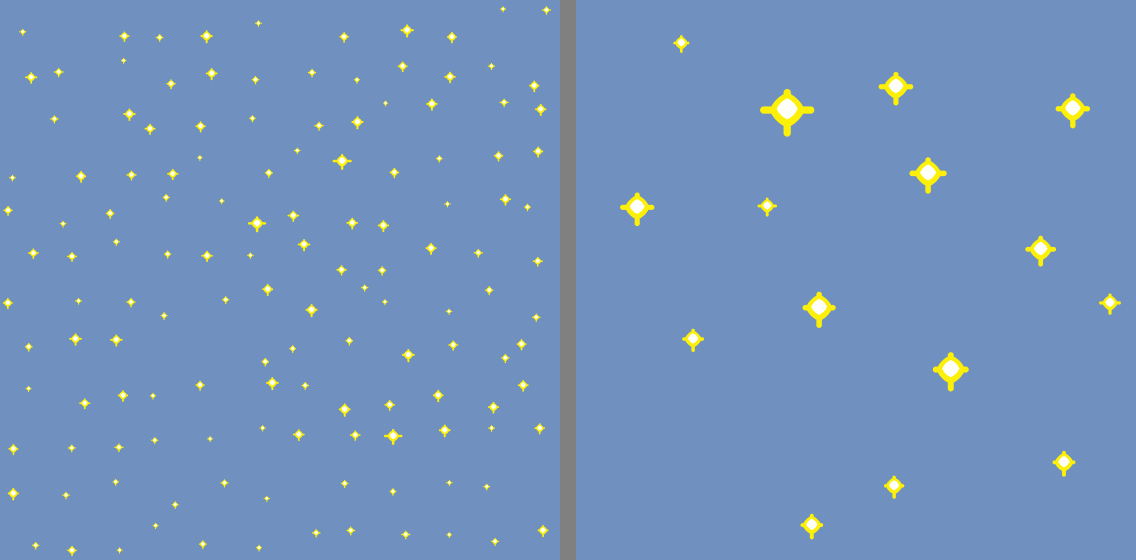
Left, the full canvas; right, a detail of the centre.
Give the GLSL for this pattern, as a WebGL 2 fragment shader.

```glsl
#version 300 es
precision highp float;
precision highp int;

// A flat blue sky scattered with small yellow stars that have white cores.
// Each cell of a square grid holds at most one jittered star, built from a
// rounded diamond and two thin bars; nearby cells are layered in a loop.

uniform vec2 u_resolution;
out vec4 fragColor;

const vec3 SKY = vec3(0.44, 0.57, 0.75);
const vec3 YELLOW = vec3(0.99, 0.94, 0.03);
const vec3 WHITE = vec3(1.0, 1.0, 0.98);

const float CELLS = 12.0;
const float JITTER = 0.68;
const float STAR_SHARE = 0.95;
const float BIG_SHARE = 0.025;
const float MIN_RADIUS = 0.0052;
const float MAX_RADIUS = 0.0120;

// Integer hash: four random values in 0..1 for a cell and a seed.
vec4 hash4(ivec2 cell, uint seed) {
    uvec4 v = uvec4(uvec2(cell + 64), seed, seed + 17u);
    v = v * 1664525u + 1013904223u;
    for (int i = 0; i < 2; i++) {
        v += v.yzxy * v.wxyz;
        v ^= v >> 16u;
    }
    return vec4(v >> 8u) / 16777216.0;
}

// Distance to a shape halfway between a disc and a diamond.
float roundedDiamond(vec2 p, float radius) {
    float diamond = 0.8 * (abs(p.x) + abs(p.y));
    return mix(length(p), diamond, 0.5) - radius;
}

// Distance to a bar with round ends from a to b.
float bar(vec2 p, vec2 a, vec2 b, float halfWidth) {
    vec2 axis = b - a;
    float t = clamp(dot(p - a, axis) / dot(axis, axis), 0.0, 1.0);
    return length(p - a - axis * t) - halfWidth;
}

// Star outline: plump body, level arms and a tail longer than the tip.
float starOutline(vec2 p, float radius, float armLength) {
    float halfWidth = 0.15 * radius;
    vec2 arm = vec2(armLength * radius - halfWidth, 0.0);
    vec2 tip = vec2(0.0, 0.72 * radius);
    vec2 tail = vec2(0.0, -0.95 * radius);
    float spikes = min(bar(p, -arm, arm, halfWidth), bar(p, tail, tip, halfWidth));
    return min(roundedDiamond(p, 0.66 * radius), spikes);
}

// Turns a distance into smooth coverage one pixel wide.
float coverage(float dist, float pixel) {
    return clamp(0.5 - dist / pixel, 0.0, 1.0);
}

// Paints the star of one cell over the given colour.
vec3 paintStar(vec3 color, vec2 uv, ivec2 cell, float pixel) {
    vec4 place = hash4(cell, 3u);
    vec4 form = hash4(cell, 41u);
    if (place.z > STAR_SHARE) return color;

    vec2 center = (vec2(cell) + 0.5 + JITTER * (place.xy - 0.5)) / CELLS;
    float big = step(form.y, BIG_SHARE);
    float radius = mix(mix(MIN_RADIUS, MAX_RADIUS, form.x), 1.2 * MAX_RADIUS, big);
    float armLength = mix(0.85, 1.06, form.z) + 0.15 * big;

    vec2 p = uv - center;
    vec2 coreOffset = vec2(0.0, 0.05 * radius);
    float outline = starOutline(p, radius, armLength);
    float core = roundedDiamond(p - coreOffset, 0.39 * radius);
    color = mix(color, YELLOW, coverage(outline, pixel));
    return mix(color, WHITE, coverage(core, pixel));
}

void main() {
    float side = min(u_resolution.x, u_resolution.y);
    vec2 uv = gl_FragCoord.xy / side;
    float pixel = 1.0 / side;
    ivec2 home = ivec2(floor(uv * CELLS));

    // Neighbours are included because stars may cross cell borders.
    vec3 color = SKY;
    for (int y = -1; y <= 1; y++) {
        for (int x = -1; x <= 1; x++) {
            color = paintStar(color, uv, home + ivec2(x, y), pixel);
        }
    }
    fragColor = vec4(color, 1.0);
}
```
